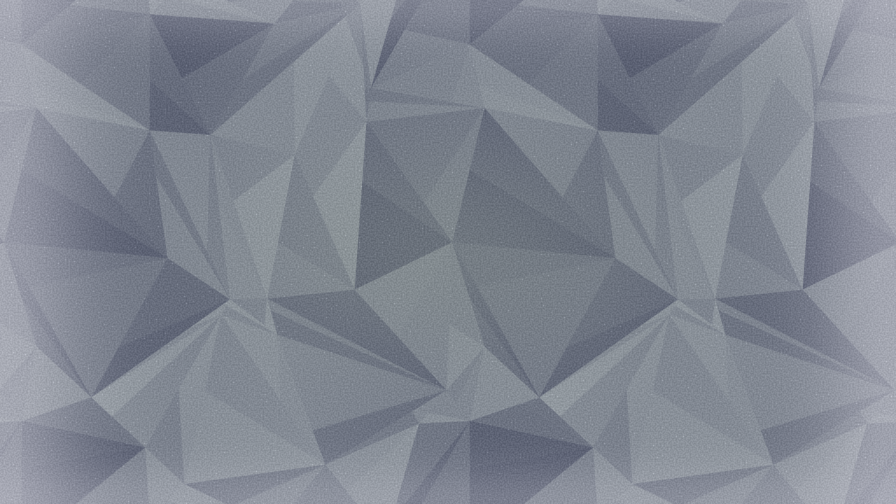
This background is drawn by a WebGL 1 fragment shader. Its source:

```glsl
precision highp float;

// Low-poly backdrop: a jittered grid of points split into folded facets
// in slate grey, with a greenish centre, pale borders and fine grain.
// Every lattice wraps, so the canvas tiles in both directions.

uniform vec2 u_resolution;

const float PI = 3.14159265;
const vec2 FACET_CELLS = vec2(10.0, 5.0);   // grid cells across the canvas
const vec2 FACET_PERIOD = vec2(5.0, 5.0);   // the pattern repeats twice across
const vec2 GRAIN_CELLS = vec2(512.0, 288.0);
const vec2 JITTER = vec2(1.25, 1.0);

const vec3 SLATE_DARK = vec3(0.345, 0.367, 0.44);
const vec3 SLATE_LIGHT = vec3(0.535, 0.562, 0.597);
const vec3 SAGE = vec3(0.545, 0.585, 0.565);
const vec3 MIST = vec3(0.77, 0.77, 0.81);

vec2 hash2(vec2 p, float seed) {
  vec3 q = fract(vec3(p.xyx + seed) * vec3(0.1031, 0.1030, 0.0973));
  q += dot(q, q.yzx + 33.33);
  return fract((q.xx + q.yz) * q.zy);
}

// Gradient noise on a lattice that wraps after `period` cells.
float cornerSlope(vec2 cell, vec2 offset, vec2 period) {
  float angle = 2.0 * PI * hash2(mod(cell, period), 7.0).x;
  return dot(vec2(cos(angle), sin(angle)), offset);
}

float gradientNoise(vec2 p, vec2 period) {
  vec2 i = floor(p);
  vec2 f = p - i;
  vec2 w = f * f * f * (f * (f * 6.0 - 15.0) + 10.0);
  vec2 e = vec2(1.0, 0.0);
  float low = mix(cornerSlope(i, f, period),
                  cornerSlope(i + e.xy, f - e.xy, period), w.x);
  float high = mix(cornerSlope(i + e.yx, f - e.yx, period),
                   cornerSlope(i + e.xx, f - e.xx, period), w.x);
  return mix(low, high, w.y);
}

float cross2(vec2 a, vec2 b) {
  return a.x * b.y - a.y * b.x;
}

vec2 gridPoint(vec2 cell) {
  return cell + 0.5 + JITTER * (hash2(mod(cell, FACET_PERIOD), 3.0) - 0.5);
}

// Signed distance to the line a-b, positive on its left.
float lineDistance(vec2 p, vec2 a, vec2 b) {
  return cross2(b - a, p - a) / max(length(b - a), 0.001);
}

float triangleCoverage(vec2 p, vec2 a, vec2 b, vec2 c, float blur) {
  float winding = cross2(b - a, c - a) < 0.0 ? -1.0 : 1.0;
  float d = min(winding * lineDistance(p, a, b),
            min(winding * lineDistance(p, b, c), winding * lineDistance(p, c, a)));
  return clamp(d / blur + 0.5, 0.0, 1.0);
}

// Returns tone * coverage and coverage of one facet, creased from corner b.
vec2 facet(vec2 p, vec2 a, vec2 b, vec2 c, vec2 id, float seed, float blur) {
  float cover = triangleCoverage(p, a, b, c, blur);
  vec2 shade = hash2(id, seed);
  vec2 slope = hash2(id, seed + 5.0) - 0.5;
  vec2 crease = mix(a, c, 0.25 + 0.5 * shade.y);
  float side = clamp(lineDistance(p, b, crease) / blur + 0.5, 0.0, 1.0);
  float tone = 1.0 - shade.x * shade.x + 0.2 * dot(p - (a + b + c) / 3.0, slope);
  tone += 0.7 * slope.x * (side - 0.5);
  return vec2(tone, 1.0) * cover;
}

float facetTone(vec2 p, float blur) {
  vec2 home = floor(p - 0.5);
  vec2 sum = vec2(0.0);
  for (int y = -1; y <= 1; y++) {
    for (int x = -1; x <= 1; x++) {
      vec2 cell = home + vec2(float(x), float(y));
      vec2 id = mod(cell, FACET_PERIOD);
      vec2 a = gridPoint(cell);
      vec2 b = gridPoint(cell + vec2(1.0, 0.0));
      vec2 c = gridPoint(cell + vec2(1.0, 1.0));
      vec2 d = gridPoint(cell + vec2(0.0, 1.0));
      // Split each quad along a random diagonal.
      bool rising = hash2(id, 11.0).x < 0.5;
      sum += facet(p, a, b, rising ? c : d, id, 17.0, blur);
      sum += facet(p, rising ? a : b, c, d, id, 29.0, blur);
    }
  }
  return sum.x / max(sum.y, 0.001);
}

void main() {
  vec2 uv = gl_FragCoord.xy / u_resolution;
  float blur = 1.3 * FACET_CELLS.y / u_resolution.y;
  float tone = facetTone(uv * FACET_CELLS, blur);
  vec3 color = mix(SLATE_DARK, SLATE_LIGHT, tone);

  // Greenish centre and pale borders, both periodic.
  vec2 border = 0.5 + 0.5 * cos(2.0 * PI * uv);
  float glow = (1.0 - border.x) * (1.0 - border.y);
  color = mix(color, SAGE, 0.4 * glow * glow);
  vec2 haze = vec2(0.55, 0.3) * pow(border, vec2(12.0, 16.0));
  color = mix(color, MIST, 1.0 - (1.0 - haze.x) * (1.0 - haze.y));

  // Fine grain with a few bright specks.
  float grain = gradientNoise(uv * GRAIN_CELLS, GRAIN_CELLS);
  color += 0.08 * grain + 0.06 * smoothstep(0.45, 0.65, grain);

  gl_FragColor = vec4(color, 1.0);
}
```
